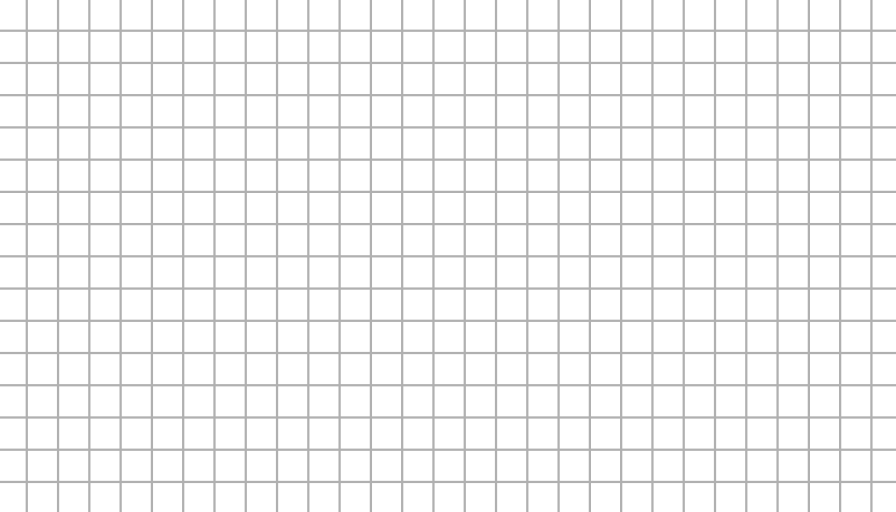
Reproduce this pattern procedurally as a Shadertoy shader.

```glsl
// Thin grey ruled grid of slightly tall cells on plain white.
#define PITCH vec2(0.0611, 0.06295)   // cell size, in canvas heights
#define ORIGIN vec2(0.0523, 0.0587)   // first crossing from the lower left
#define LINE_WIDTH 0.0044             // in canvas heights
#define LINE_COLOR vec3(0.69)
#define PAPER_COLOR vec3(1.0)

// Distance to the nearest vertical (x) and horizontal (y) rule.
vec2 ruleDistance(vec2 p) {
    vec2 cell = (p - ORIGIN) / PITCH;
    return abs(fract(cell + 0.5) - 0.5) * PITCH;
}

// Share of a pixel that a rule covers, by box filtering.
vec2 ruleCoverage(vec2 dist, float pixel) {
    vec2 overlap = 0.5 * (LINE_WIDTH + pixel) - dist;
    return clamp(overlap / pixel, 0.0, min(1.0, LINE_WIDTH / pixel));
}

void mainImage(out vec4 fragColor, in vec2 fragCoord) {
    float pixel = 1.0 / iResolution.y;
    vec2 cover = ruleCoverage(ruleDistance(fragCoord * pixel), pixel);

    // Union of both rule directions, so crossings stay the same grey.
    float ink = 1.0 - (1.0 - cover.x) * (1.0 - cover.y);
    fragColor = vec4(mix(PAPER_COLOR, LINE_COLOR, ink), 1.0);
}
```
